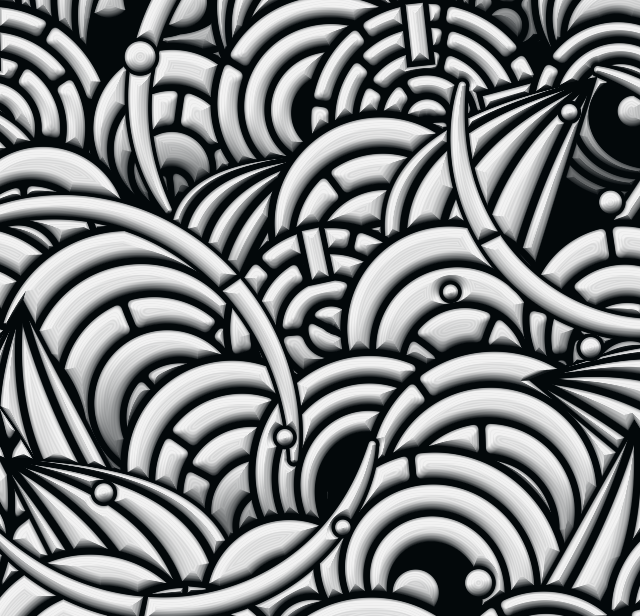
A Shadertoy shader for this pattern:

```glsl
// Carved black and white relief: overlapping plumes, banded arches, leaves, curling stems and beads.

const float GROOVE = 0.0055;

float hash(vec2 p) { return fract(sin(dot(p, vec2(127.1, 311.7))) * 43758.5); }

mat2 turn(float a) { return mat2(cos(a), sin(a), -sin(a), cos(a)); }

// Distance to the nearest integer line
float toLine(float v) { return 0.5 - abs(fract(v) - 0.5); }

float softMin(float a, float b) {
    float h = max(0.010 - abs(a - b), 0.0) / 0.010;
    return min(a, b) - h * h * 0.0025;
}

// Every part returns (depth inside its outline, depth inside its nearest segment)

// Nested circles that all touch at the base, some cut by an orthogonal rib
vec2 plume(vec2 q, float R, float seed) {
    q.y += R;
    float rr = dot(q, q) + 1e-5, y = max(q.y, 1e-4), r = rr / (2.0 * y);
    float n = floor(R / 0.029), id = floor(r / R * n);
    float outline = R - length(q - vec2(0, R));
    float band = toLine(r / R * n) * R / n * y / r;
    float gap = 0.34 / (R * (id + 0.5) / n);
    float w = q.x / rr - gap * (hash(vec2(id, seed)) - 0.5);
    float rib = abs(w - gap * clamp(round(w / gap), -1.0, 0.0)) * rr;
    rib = hash(vec2(seed, id)) < 0.55 ? rib : 1.0;
    return vec2(outline, min(outline, softMin(band, rib) - GROOVE));
}

// Concentric rings of long blocks, tied with two radial planks
vec2 arch(vec2 q, float R, float seed) {
    float rad = length(q), n = floor(R / 0.034), id = floor(rad / R * n);
    float outline = R - rad;
    float blocks = floor(2.0 + 1.6 * id);
    float turns = atan(q.x, q.y) / 6.28319 * blocks + hash(vec2(id, seed));
    float block = toLine(turns) * 6.28319 / blocks * rad;
    float segment = softMin(toLine(rad / R * n) * R / n, block) - GROOVE;
    for (float k = -1.0; k < 2.0; k += 2.0) {
        vec2 s = turn(k * (0.45 + 0.3 * hash(vec2(seed, k)))) * q;
        float plank = min(0.016 - abs(s.x), 0.25 * R - abs(s.y - 0.74 * R));
        segment = max(min(segment, -plank - 0.007), plank - 0.002);
    }
    return vec2(outline, min(outline, segment));
}

// Bent lens, split into strands that meet at both tips or into slanted ribs
vec2 leaf(vec2 q, float R, float seed) {
    float along = q.y / (1.3 * R);
    q.x += 0.6 * R * (along * along - 0.4);
    float width = 0.6 * R * max(1.0 - along * along, 0.001);
    float outline = (0.6 * R * (1.0 - along * along) - abs(q.x)) * 0.8;
    float strand = toLine(q.x / width * 2.0 + 0.5) * width * 0.42;
    float rib = toLine((q.y - 1.1 * abs(q.x)) / (0.5 * R)) * 0.33 * R;
    float ribbed = softMin(abs(q.x) * 0.85, rib);
    return vec2(outline, min(outline, (fract(seed) < 0.6 ? strand : ribbed) - GROOVE));
}

// Spiral crescent of three tapering strands curled around a bead
vec2 hook(vec2 q, float R, float seed) {
    float a = atan(q.x, q.y), rad = length(q);
    float width = 0.4 * R * sqrt(max(1.0 - a * a / 9.6, 0.0)) + 1e-4;
    float off = rad - 0.72 * R * exp(0.12 * a);
    float strand = toLine(off / width * 1.5 + 0.5) * width / 1.5;
    float cut = abs(a - 1.2 * (hash(vec2(seed, 5)) - 0.5)) * rad;
    cut = off > width * 0.33 ? cut : 1.0;
    float outline = width - abs(off) - 0.012 * smoothstep(2.2, 3.1, abs(a));
    float segment = min(outline, softMin(strand, cut) - GROOVE);
    float bead = 0.19 * R - length(q + vec2(0, 0.12 * R));
    segment = max(min(segment, -bead - 0.007), bead);
    return vec2(max(outline, 0.5 * R - rad), segment);
}

// Lays a part over the stack, leaving a dark gap around it
void cover(inout vec2 top, vec2 part, float glow) {
    top.x = min(top.x, -part.x - 0.006);
    if (part.y > top.x) top = vec2(part.y, glow);
}

// Returns (depth inside the visible segment, brightness)
vec2 relief(vec2 p) {
    vec2 top = vec2(-1, 0);
    // Ornaments, stacked from the upper rows down
    for (float j = 6.0; j > -2.0; j--)
    for (float i = -1.0; i < 6.0; i++) {
        vec2 cell = vec2(i, j);
        float pick = hash(cell + 3.3), seed = hash(cell + 9.1) * 40.0;
        vec2 jitter = vec2(hash(cell), hash(cell + 7.7)) - 0.5;
        vec2 q = p - (cell + vec2(0.5 * mod(j, 2.0), 0.3) + 0.5 * jitter) * vec2(0.24, 0.19);
        float R = mix(0.13, 0.22, hash(cell + 1.9));
        if (length(q) > 1.8 * R) continue;
        float glow = mix(0.4, 1.0, smoothstep(-1.0, 0.2, q.y / R));
        vec2 s = turn(1.8 * (hash(cell + 4.6) - 0.5)) * q;
        if (hash(cell + 6.2) > 0.5) s.x = -s.x;
        vec2 part = pick < 0.38 ? plume(s, R, seed) : pick < 0.54 ? arch(s, R, seed)
                  : pick < 0.78 ? leaf(s, R, seed) : hook(s, R, seed);
        cover(top, part, glow);
    }
    // Long sweeping stems with rounded ends
    for (float k = 0.0; k < 5.0; k++) {
        vec2 q = p - vec2(0.05 + 0.26 * k, 0.25 + 0.55 * hash(vec2(k, 2)));
        float R = 0.3 + 0.12 * hash(vec2(k, 8));
        q = turn(2.4 * k + 0.6) * q;
        float a = atan(q.x, q.y), b = clamp(a, -1.1, 1.1);
        vec2 axis = R * (1.0 + 0.12 * b) * vec2(sin(b), cos(b));
        float tube = 0.016 * sqrt(1.35 - b * b) - length(q - axis);
        cover(top, vec2(tube, min(tube, abs(a - 0.35) * R - 0.004)), 1.0);
    }
    // Beads
    for (float k = 0.0; k < 9.0; k++) {
        vec2 c = vec2(hash(vec2(k, 31)) * 1.04, fract(k * 0.618 + 0.2));
        float bead = mix(0.012, 0.026, pow(hash(vec2(k, 17)), 2.0)) - length(p - c);
        cover(top, vec2(bead), 1.0);
    }
    return top;
}

// Rounded profile of a segment
float height(float depth) {
    float x = 1.0 - clamp(depth / 0.017, 0.0, 1.0);
    return 0.017 * (1.0 - x * x);
}

void mainImage(out vec4 fragColor, in vec2 fragCoord) {
    vec2 p = fragCoord / iResolution.y;
    vec2 here = relief(p);
    float lit = relief(p + 0.002 * vec2(-0.25, 0.97)).x;
    float slope = (height(here.x) - height(lit)) / 0.002;
    // Light from above, darker rims and fine engraved lines
    float tone = clamp(0.92 + 0.42 * slope, 0.08, 1.0) * here.y;
    tone *= mix(0.65, 1.0, smoothstep(0.0, 0.005, here.x));
    tone *= 1.0 + 0.03 * sin(here.x * 1500.0 + 2.0 * sin(p.x * 60.0));
    float soft = max(0.0008, 0.6 / iResolution.y);
    tone *= smoothstep(-soft, soft, here.x);
    fragColor = vec4(mix(vec3(0.01, 0.03, 0.04), vec3(0.95), clamp(tone, 0.0, 1.0)), 1.0);
}
```
